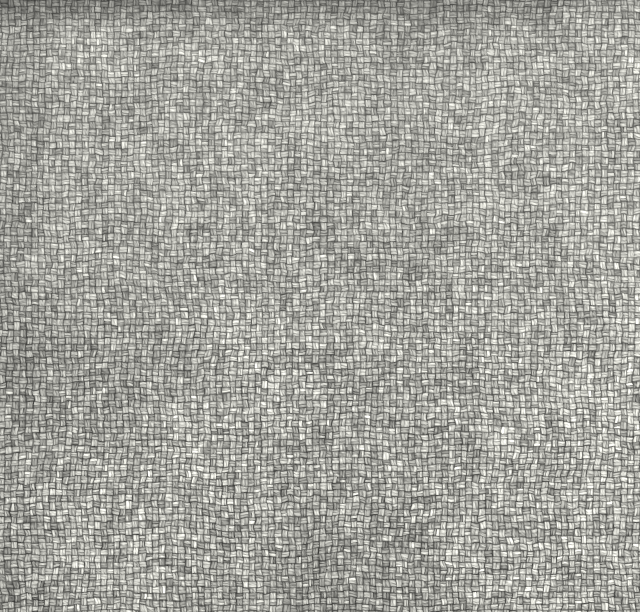
Write a Shadertoy shader that draws this texture.

```glsl
const vec2 THREADS = vec2(100.0, 96.0);
const vec3 TINT = vec3(1.0, 1.0, 0.962);
const float GAP_TONE = 0.36;
const float YARN_TONE = 0.70;

float hash(vec2 p) {
    vec3 h = fract(vec3(p.xyx) * 0.1031);
    h += dot(h, h.yzx + 33.33);
    return fract((h.x + h.y) * h.z);
}

float noise(vec2 p) {
    vec2 i = floor(p), f = fract(p);
    f = f * f * (3.0 - 2.0 * f);
    float low = mix(hash(i), hash(i + vec2(1, 0)), f.x);
    float high = mix(hash(i + vec2(0, 1)), hash(i + vec2(1, 1)), f.x);
    return mix(low, high, f.y);
}

float roundedBox(vec2 p, vec2 halfSize, float radius) {
    vec2 d = abs(p) - halfSize + radius;
    return length(max(d, 0.0)) + min(max(d.x, d.y), 0.0) - radius;
}

// Uneven thread spacing: slow drift plus a small wobble
vec2 warp(vec2 q) {
    vec2 drift = vec2(noise(q * 0.11), noise(q * 0.11 + 71.0)) - 0.5;
    vec2 wobble = vec2(noise(q * 0.75 + 19.0), noise(q * 0.75 + 43.0)) - 0.5;
    return q + 0.9 * drift + 0.38 * wobble;
}

// One visible float: p.x runs across the yarn, p.y along it
float yarnTone(vec2 p, vec2 id, float base) {
    float side = step(0.0, p.x);
    float cellTone = hash(id + 7.0) - 0.5;
    float strandTone = hash(id * 2.0 + vec2(side, 31.0)) - 0.5;
    float groovePos = p.x + 0.16 * (hash(id + 53.0) - 0.5) + 0.18 * p.y * cellTone;
    float groove = exp(-groovePos * groovePos * 130.0);
    float fibre = noise(vec2(p.x * 7.0 + p.y * 2.0, p.y * 2.5) + id * 9.0) - 0.5;
    float bulge = 0.10 - 0.55 * p.y * p.y - 0.35 * p.x * p.x;
    float glint = smoothstep(0.72, 1.0, hash(id * 2.0 + vec2(side, 97.0)));
    return base + 0.13 * cellTone + 0.22 * strandTone + 0.24 * fibre
        + bulge + 0.10 * glint - 0.17 * groove;
}

// Plain weave: warp and weft take turns on top
float weave(vec2 q, float pixel) {
    vec2 id = floor(q);
    vec2 f = fract(q) - 0.5;
    bool warpOnTop = mod(id.x + id.y, 2.0) < 1.0;
    vec2 p = warpOnTop ? f : f.yx;
    p.x += 0.10 * (hash(id + 11.0) - 0.5);
    float halfWidth = mix(0.39, 0.48, hash(id + 23.0));
    float d = roundedBox(p, vec2(halfWidth, 0.53), 0.16);
    float cover = 1.0 - smoothstep(-0.07 - pixel * 0.5, 0.04 + pixel * 0.5, d);
    float gap = GAP_TONE + 0.16 * (noise(q * 3.0) - 0.5);
    return mix(gap, yarnTone(p, id, YARN_TONE), cover);
}

// Broad light across the cloth, with a shaded top hem and lower fold
float lighting(vec2 uv) {
    vec2 fold = (uv - vec2(0.52, 0.0)) / vec2(0.16, 0.14);
    float light = 0.98 + 0.07 * (uv.x - 0.5) + 0.03 * uv.y;
    light -= 0.13 * exp(-dot(fold, fold));
    light -= mix(0.30, 0.14, uv.x) * smoothstep(0.93, 1.01, uv.y);
    light -= 0.06 * smoothstep(0.12, 0.0, uv.x);
    return light + 0.09 * (noise(uv * 5.0 + 3.0) - 0.5);
}

float cloth(vec2 uv, float pixel) {
    vec2 q = uv * THREADS;
    float tone = weave(warp(q), pixel);
    float blotch = noise(q * 0.22 + 5.0) + noise(q * 0.5 + 37.0) - 1.0;
    float contrast = mix(1.18, 0.92, smoothstep(0.1, 0.9, uv.y));
    tone = 0.62 + (tone - 0.62) * contrast + 0.06 * blotch;
    return tone * lighting(uv);
}

void mainImage(out vec4 fragColor, in vec2 fragCoord) {
    float pixel = THREADS.y / iResolution.y;
    float tone = 0.0;
    // Four samples per pixel keep the fine yarns smooth
    for (int i = 0; i < 4; i++) {
        vec2 offset = vec2(i % 2, i / 2) * 0.5 - 0.25;
        tone += 0.25 * cloth((fragCoord + offset) / iResolution.xy, pixel);
    }
    fragColor = vec4(clamp(tone * TINT, 0.0, 1.0), 1.0);
}
```
